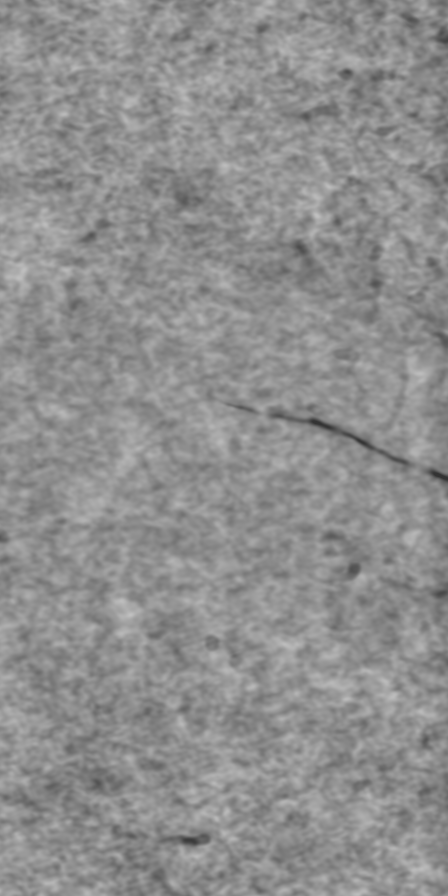
Write a Shadertoy shader that draws this texture.

```glsl
// Grey weathered concrete: layered gradient noise makes the mottled grain,
// with faint vertical streaks, scattered dark pits and one hairline crack
// that widens toward the right edge. Canvas width is one unit.

#define BASE_GREY 0.574
#define CLOUD_CONTRAST 1.0
#define GRAIN_CONTRAST 1.0
#define GRAIN_STRETCH vec2(0.92, 1.22)
#define STREAK_SPACING 0.223
#define STREAK_LIGHT 0.034
#define PIT_COUNT 18
#define PIT_DARK 0.14
#define SPOT_DARK 0.15
#define CRACK_START vec2(0.40, 1.136)
#define CRACK_WIDTH 0.0085
#define CRACK_DARK 0.28

vec2 hash2(vec2 cell) {
    uvec2 q = uvec2(ivec2(cell) + 4096) * uvec2(1597334673u, 3812015801u);
    uint n = (q.x ^ q.y) * 1597334673u;
    n = (n ^ (n >> 15)) * 2246822519u;
    n ^= n >> 13;
    return vec2(n & 65535u, n >> 16) / 65535.0;
}

// Gradients of uneven length give a less regular grain
vec2 gradientAt(vec2 cell) {
    vec2 r = hash2(cell);
    float angle = 6.28319 * r.x;
    return vec2(cos(angle), sin(angle)) * (0.4 + 1.1 * r.y);
}

// Gradient noise, about -0.8 to 0.8
float gradientNoise(vec2 p) {
    vec2 i = floor(p), f = p - i;
    vec2 w = f * f * f * (f * (f * 6.0 - 15.0) + 10.0);
    vec2 e = vec2(1.0, 0.0);
    float a = dot(gradientAt(i), f);
    float b = dot(gradientAt(i + e.xy), f - e.xy);
    float c = dot(gradientAt(i + e.yx), f - e.yx);
    float d = dot(gradientAt(i + e.xx), f - e.xx);
    return mix(mix(a, b, w.x), mix(c, d, w.x), w.y);
}

// Broad pale and dark patches
float clouds(vec2 p) {
    float sum = 0.050 * gradientNoise(p * 2.3 + 3.1);
    sum += 0.065 * gradientNoise(p * 5.0 + 7.3);
    return sum + 0.080 * gradientNoise(p * 10.0 + 31.7);
}

// Mottling down to fine grain; each layer is turned to hide its lattice
float grain(vec2 p) {
    mat2 turn = mat2(0.92, 0.39, -0.39, 0.92);
    vec2 q = p * GRAIN_STRETCH;
    q += 0.006 * vec2(gradientNoise(p * 19.0), gradientNoise(p * 19.0 + 50.0));
    float sum = 0.095 * gradientNoise(q * 19.0 + 12.4);
    sum += 0.125 * gradientNoise(turn * q * 33.0 + 59.1);
    // The finest layer fades in the calmer middle of the slab
    float calm = 1.0 - smoothstep(0.15, 0.75, abs(p.y - 0.95));
    return sum + mix(0.120, 0.080, calm) * gradientNoise(q * turn * 58.0 + 83.9);
}

// Soft dark spots, gathered where a broad noise is high and to the right
float spots(vec2 p) {
    float cluster = gradientNoise(p * 3.0 + 17.0) + 0.45 * (p.x - 0.4);
    float spot = smoothstep(0.15, 0.6, gradientNoise(p * vec2(19.0, 24.0) + 11.5));
    return spot * (0.25 + 0.75 * smoothstep(-0.1, 0.3, cluster));
}

// Small, slightly flattened pits at random places
float pits(vec2 p) {
    float depth = 0.0;
    for (int k = 0; k < PIT_COUNT; k++) {
        vec2 r = hash2(vec2(k, 211)), s = hash2(vec2(k, 97));
        vec2 center = vec2(sqrt(r.x), 2.0 * r.y);
        vec2 d = (p - center) / (vec2(0.024, 0.016) * (0.6 + 0.6 * s.x));
        d.y += 0.4 * d.x * (s.y - 0.3);
        depth = max(depth, exp(-dot(d, d)) * (0.5 + 0.5 * s.y));
    }
    return depth;
}

// Evenly spaced pale bands with broken brightness
float streaks(vec2 p) {
    float x = abs(fract((p.x - 0.01) / STREAK_SPACING) - 0.15) * STREAK_SPACING;
    float band = exp(-pow(x / 0.022, 2.0));
    return band * (0.7 + 1.2 * gradientNoise(vec2(p.x * 6.0, p.y * 9.0) + 43.0));
}

// Sagging line that grows from a faint hair to an open crack
float crack(vec2 p) {
    float t = (p.x - CRACK_START.x) / (1.0 - CRACK_START.x);
    float hump = 0.026 * exp(-pow((t - 0.56) / 0.18, 2.0));
    float wander = 0.006 * gradientNoise(vec2(p.x * 21.0, 3.7));
    float line = CRACK_START.y - 0.204 * t + hump + wander;
    float d = abs(p.y - line) * 0.95;
    float width = CRACK_WIDTH * mix(0.6, 1.0, clamp(t, 0.0, 1.0));
    width *= 1.0 + 0.6 * gradientNoise(vec2(p.x * 26.0, 9.2));
    float core = exp(-pow(d / width, 2.0));
    float halo = 0.18 * exp(-pow(d / (3.0 * width), 2.0));
    // A short break separates the faint tip from the main run
    float gap = 1.0 - 0.75 * exp(-pow((t - 0.31) / 0.035, 2.0));
    float strength = smoothstep(0.0, 0.38, t) * gap;
    return (core + halo) * strength * (0.85 + 0.6 * gradientNoise(p * 22.0 + 5.0));
}

void mainImage(out vec4 fragColor, in vec2 fragCoord) {
    vec2 p = fragCoord / iResolution.x;
    float grey = BASE_GREY + CLOUD_CONTRAST * clouds(p) + GRAIN_CONTRAST * grain(p);
    grey += STREAK_LIGHT * (streaks(p) - 0.2);
    grey -= SPOT_DARK * spots(p) + PIT_DARK * pits(p);
    grey -= 0.05 * smoothstep(0.92, 1.0, p.x);
    grey -= CRACK_DARK * crack(p);
    fragColor = vec4(vec3(clamp(grey, 0.2, 0.8)), 1.0);
}
```
